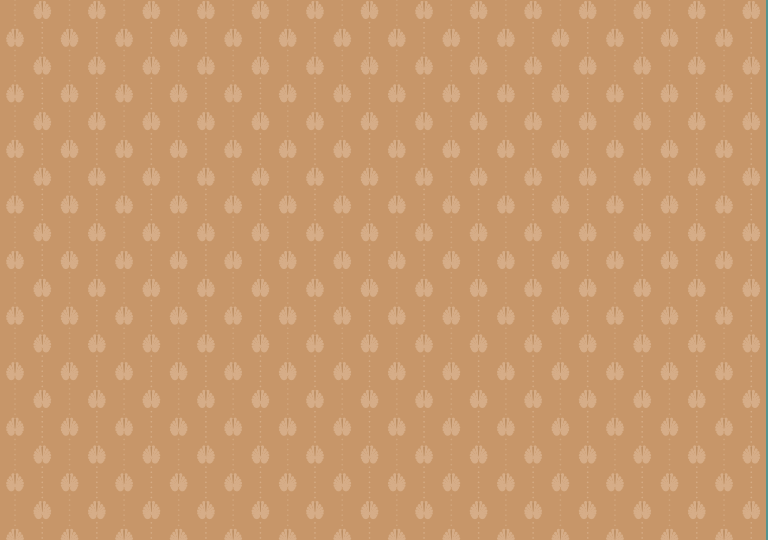
A Shadertoy shader for this pattern:

```glsl
// Tan wallpaper of staggered pale fan leaves hung on dotted vertical threads.

#define GROUND vec3(0.78, 0.59, 0.41)
#define LEAF vec3(0.84, 0.68, 0.535)
#define EDGE vec3(0.33, 0.58, 0.56)
#define COLUMN_STEP 0.0505
#define ROW_STEP 0.1029
#define FIRST_LEAF vec2(0.0278, 0.9299)
#define LEAF_RADIUS 0.0172
#define PETALS 6
#define PETAL_ANGLE 0.36
#define DOTS_PER_ROW 11.0
#define DOT_RADIUS 0.0014
#define EDGE_WIDTH 0.0037

const vec2 HUB = vec2(0.08, -0.35);
const float FIRST_ANGLE = 0.12;

// Coverage of a shape whose signed distance is d, for a given pixel size.
float coverage(float d, float pixel) {
    return clamp(0.5 - d / pixel, 0.0, 1.0);
}

// Capsule from a to b whose radius grows from ra to rb.
float taperedCapsule(vec2 p, vec2 a, vec2 b, float ra, float rb) {
    vec2 ab = b - a;
    float h = clamp(dot(p - a, ab) / dot(ab, ab), 0.0, 1.0);
    return length(p - a - h * ab) - mix(ra, rb, h);
}

// Mirrored fan of petals over two round lobes, about one unit in radius.
float fanLeaf(vec2 p) {
    p.x = abs(p.x);
    float d = length(p - vec2(0.4, -0.6)) - 0.36;
    d = min(d, taperedCapsule(p, vec2(0.0, -0.4), vec2(0.0, -0.1), 0.12, 0.08));
    for (int i = 0; i < PETALS; i++) {
        float angle = FIRST_ANGLE + PETAL_ANGLE * float(i);
        float t = float(i) / float(PETALS - 1);
        float reach = 1.17 - 0.55 * pow(t, 0.55);
        vec2 tip = HUB + reach * vec2(sin(angle), cos(angle));
        d = min(d, taperedCapsule(p, HUB, tip, 0.05, 0.17));
    }
    return d;
}

// Narrow wedge that parts the two halves of the leaf.
float centerSlit(vec2 p) {
    return taperedCapsule(p, vec2(0.0, -0.15), vec2(0.0, 0.75), 0.02, 0.09);
}

// Soft grooves between the upper petals, fading toward the hub.
float petalGrooves(vec2 p) {
    vec2 q = vec2(abs(p.x), p.y) - HUB;
    float turn = (atan(q.x, q.y) - FIRST_ANGLE) / PETAL_ANGLE;
    float groove = smoothstep(0.25, 0.5, abs(fract(turn + 0.5) - 0.5));
    return groove * smoothstep(0.3, 0.9, length(q)) * step(-0.2, q.y);
}

void mainImage(out vec4 fragColor, in vec2 fragCoord) {
    float pixel = 1.0 / iResolution.y;
    vec2 uv = fragCoord * pixel;

    // Half-drop lattice: every other column shifts by half a row.
    vec2 p = uv - FIRST_LEAF;
    float column = floor(p.x / COLUMN_STEP + 0.5);
    float parity = mod(column, 2.0);
    p.x -= column * COLUMN_STEP;
    p.y = mod(p.y + 0.5 * ROW_STEP * (1.0 - parity), ROW_STEP) - 0.5 * ROW_STEP;

    // Dotted thread, clear of the leaves and fainter in alternate columns.
    float dotStep = ROW_STEP / DOTS_PER_ROW;
    vec2 dotPos = vec2(p.x, (fract(p.y / dotStep) - 0.5) * dotStep);
    float dots = coverage(length(dotPos) - DOT_RADIUS, pixel);
    dots *= step(2.0 * dotStep, abs(p.y)) * mix(0.6, 0.9, parity);
    vec3 color = mix(GROUND, LEAF, dots);

    // Leaf with faintly ribbed petals and a shaded slit.
    vec2 q = p / LEAF_RADIUS;
    float leafPixel = pixel / LEAF_RADIUS;
    float leaf = coverage(fanLeaf(q), leafPixel);
    color = mix(color, LEAF, leaf * (1.0 - 0.25 * petalGrooves(q)));
    color = mix(color, GROUND * 0.94, coverage(centerSlit(q), leafPixel));

    // Narrow strip along the right side.
    float right = iResolution.x * pixel;
    color = mix(color, EDGE, coverage(right - EDGE_WIDTH - uv.x, pixel));

    fragColor = vec4(color, 1.0);
}
```
